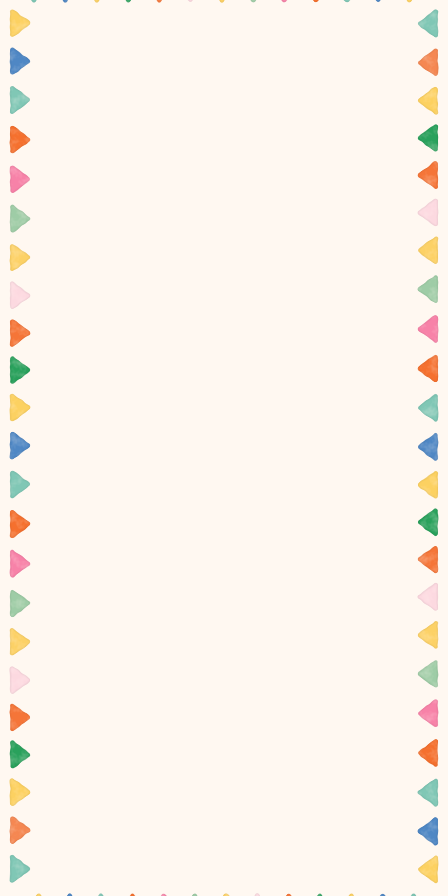
Write a Shadertoy shader that draws this background.

```glsl
// Cream page framed by painted bunting triangles that point inward.
// One column and one row of rounded triangle distances are drawn, then drawn
// again after a half turn; gradient noise gives wobbly edges and watercolour.

const vec2 PAGE = vec2(384.0, 768.0);   // design units across the canvas
const vec3 CREAM = vec3(1.0, 0.972, 0.945);
const vec3 LIGHT_ORANGE = vec3(0.96, 0.53, 0.32);
const int COLOUR_COUNT = 10;
const vec3 PAINTS[COLOUR_COUNT] = vec3[](
    vec3(0.99, 0.82, 0.38),   // yellow
    vec3(0.31, 0.53, 0.77),   // blue
    vec3(0.50, 0.78, 0.71),   // teal
    vec3(0.96, 0.44, 0.18),   // vermilion
    vec3(0.97, 0.51, 0.66),   // pink
    vec3(0.62, 0.80, 0.65),   // sage
    vec3(0.99, 0.82, 0.40),   // warm yellow
    vec3(0.99, 0.85, 0.88),   // blush
    vec3(0.96, 0.46, 0.22),   // orange
    vec3(0.16, 0.63, 0.36));  // green

vec2 hashGradient(vec2 cell) {
    float angle = 6.2832 * fract(sin(dot(cell, vec2(127.1, 311.7))) * 43758.5);
    return vec2(cos(angle), sin(angle));
}

float gradientNoise(vec2 p) {
    vec2 cell = floor(p), f = fract(p);
    vec2 u = f * f * f * (f * (f * 6.0 - 15.0) + 10.0);
    float a = dot(hashGradient(cell), f);
    float b = dot(hashGradient(cell + vec2(1, 0)), f - vec2(1, 0));
    float c = dot(hashGradient(cell + vec2(0, 1)), f - vec2(0, 1));
    float d = dot(hashGradient(cell + vec2(1, 1)), f - vec2(1, 1));
    return mix(mix(a, b, u.x), mix(c, d, u.x), u.y);
}

// Distance to a segment
float segmentDistance(vec2 p, vec2 a, vec2 b) {
    vec2 ab = b - a;
    return length(p - a - ab * clamp(dot(p - a, ab) / dot(ab, ab), 0.0, 1.0));
}

// Rounded triangle: base on x = 0, tip at x = size.x, half base size.y
float flagDistance(vec2 p, vec2 size, float radius) {
    p.y = abs(p.y);
    vec2 corner = vec2(radius, size.y - radius);
    vec2 tip = vec2(size.x - radius, 0.0);
    vec2 slope = normalize(vec2(corner.y, tip.x - corner.x));
    float edge = min(segmentDistance(p, corner, tip),
                     segmentDistance(p, corner, vec2(radius, 0.0)));
    float inside = max(corner.x - p.x, dot(p - tip, slope));
    return edge * sign(inside) - radius;
}

vec3 flagColour(int index) {
    return index == 21 ? LIGHT_ORANGE : PAINTS[index % COLOUR_COUNT];
}

// Lays one flag over the page; local has the base at x = 0
vec3 paintFlag(vec3 page, vec2 local, vec3 paint, float seed, float pixel) {
    vec2 grain = local + seed * vec2(37.3, 19.7);
    float wobble = 0.9 * gradientNoise(grain * 0.17);
    float d = flagDistance(local, vec2(17.3, 11.8), 2.0) + wobble;
    float wash = gradientNoise(grain * 0.12) + 0.4 * gradientNoise(grain * 0.4);
    vec3 tint = mix(paint, CREAM, clamp(0.04 + 0.3 * wash, 0.0, 0.3));
    tint *= 1.0 - 0.05 * smoothstep(-2.0, 0.0, d);
    return mix(page, tint, 1.0 - smoothstep(-0.5 * pixel, 0.5 * pixel, d));
}

// Column of 23 flags down the left side, gently uneven in spacing
vec3 paintColumn(vec3 page, vec2 p, float start, float seed, float pixel) {
    float index = clamp(round((p.y - start - 1.2) / 33.0), 0.0, 22.0);
    float sway = 1.3 - 1.8 * cos(0.62832 * (index - 1.0));
    float centre = start + 32.95 * index + sway;
    vec2 local = vec2(p.x - 8.6, p.y - centre);
    return paintFlag(page, local, flagColour(int(index)), index + seed, pixel);
}

// Row of flags almost hidden beyond the edge, only the tips in view
vec3 paintRow(vec3 page, vec2 p, float seed, float pixel) {
    float index = clamp(round((351.0 - p.x) / 26.8), 0.0, 12.0);
    vec2 local = vec2(p.y + 15.2, p.x - 351.0 + 26.8 * index);
    return paintFlag(page, local, flagColour(int(index)), index + seed, pixel);
}

void mainImage(out vec4 fragColor, in vec2 fragCoord) {
    vec2 uv = fragCoord / iResolution.xy;
    vec2 p = vec2(uv.x, 1.0 - uv.y) * PAGE;   // y runs down from the top
    vec2 turned = PAGE - p;
    float pixel = 1.2 * PAGE.x / iResolution.x;

    vec3 colour = CREAM;
    colour = paintColumn(colour, p, 20.0, 0.0, pixel);
    colour = paintColumn(colour, turned, 23.0, 40.0, pixel);
    colour = paintRow(colour, p, 80.0, pixel);
    colour = paintRow(colour, turned, 120.0, pixel);
    fragColor = vec4(colour, 1.0);
}
```
